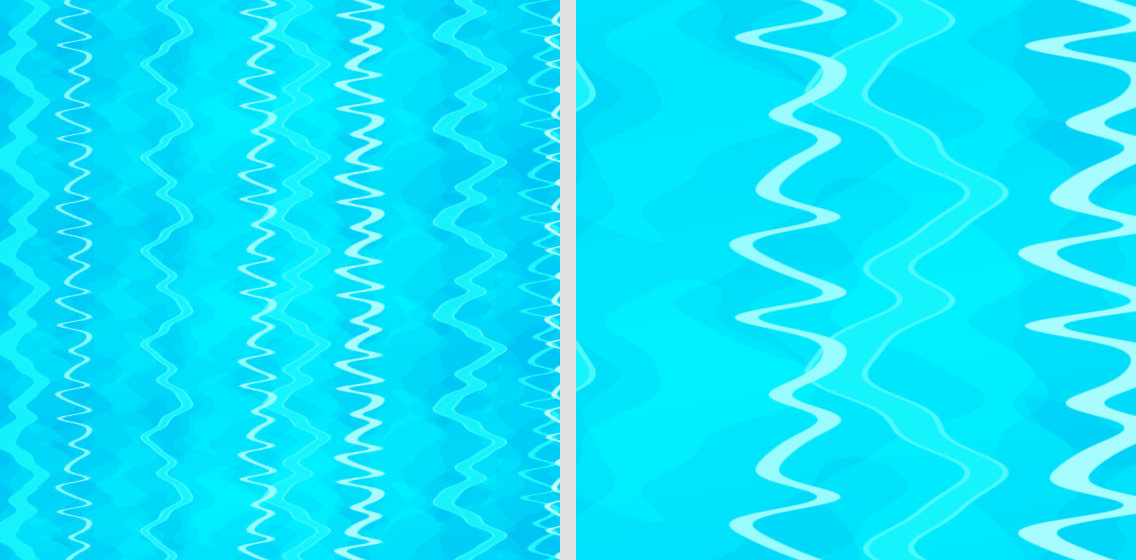
Left: the whole. Right: its middle third, enlarged.
A WebGL 2 fragment shader for this pattern:

```glsl
#version 300 es
precision highp float;
// Rippling vertical light streaks over layered cyan water, six repeats down.

uniform vec2 u_resolution;
out vec4 fragColor;

const float TAU = 6.2831853;

// Tight meander: four uneven swings per repeat
float meander(float p) {
    float angle = TAU * (4.0 * p - 0.08 + 0.1 * cos(3.0 * TAU * (p - 0.2)));
    return 0.0065 * cos(TAU * (p - 0.45))
         + 0.0215 * (1.0 + 0.35 * cos(TAU * p)) * cos(angle);
}

// Broad swell: one slow sweep and a short kink per repeat
float swell(float p) {
    return 0.031 * cos(TAU * (p - 0.75))
         + 0.0156 * cos(2.0 * TAU * (p - 0.13))
         + 0.008 * cos(3.0 * TAU * (p - 0.09))
         + 0.005 * cos(5.0 * TAU * (p - 0.07));
}

// Smooth coverage, full where d is negative
float cover(float d) {
    float w = max(fwidth(d), 1e-5);
    return 1.0 - smoothstep(-w, w, d);
}

// Flat overlapping sheets of water
vec3 water(vec2 uv, float p) {
    float level = 0.0;
    for (int i = 0; i < 4; i++) {
        float k = float(i);
        float x = uv.x + 0.8 * swell(p + 0.31 * k);
        float field = -0.45 * cos(TAU * uv.x)
                    + 0.4 * cos(6.0 * TAU * (x - 0.22))
                    + 0.22 * sin(TAU * (p + 0.23 * k) + 19.0 * x)
                    + 0.12 * sin(2.0 * TAU * p - 43.0 * x + k);
        level += 0.25 * cover(-0.6 + 0.36 * k - field);
    }
    // Slow slanted shading across neighbouring repeats
    level += 0.12 * sin(TAU * (3.0 * uv.y - 0.5 * uv.x) + 0.6);
    return mix(vec3(0.0, 0.79, 0.96), vec3(0.0, 0.925, 0.995), level);
}

void main() {
    vec2 uv = gl_FragCoord.xy / u_resolution;
    float p = 6.0 * (1.0 - uv.y);
    vec3 color = water(uv, p);

    // Each streak: centre, phase, sway, half width
    vec4 ribbons[4] = vec4[4](
        vec4(0.040, 0.40, 0.75, 0.017),
        vec4(0.298, 0.00, -0.85, 0.009),
        vec4(0.531, 0.00, 1.0, 0.016),
        vec4(0.840, 0.05, 1.12, 0.016));
    vec4 threads[5] = vec4[5](
        vec4(0.136, 0.35, 1.0, 0.0050),
        vec4(0.464, 0.00, 1.0, 0.0070),
        vec4(0.647, 0.03, 1.2, 0.0115),
        vec4(0.967, 0.20, 1.1, 0.0065),
        vec4(1.003, 0.55, 0.8, 0.0050));

    // Broad translucent ribbons with brighter rims
    for (int i = 0; i < 4; i++) {
        vec4 r = ribbons[i];
        float halfWidth = r.w * (1.0 + 0.2 * sin(TAU * (p - r.y)));
        float d = abs(uv.x - r.x - r.z * swell(p - r.y)) - halfWidth;
        float body = cover(d);
        float rim = body - cover(d + 0.0035);
        color = mix(color, vec3(0.09, 0.96, 0.99), 0.9 * body);
        color = mix(color, vec3(0.42, 0.98, 1.0), (i == 0 ? 0.15 : 0.65) * rim);
    }

    // Narrow pale threads
    for (int i = 0; i < 5; i++) {
        vec4 t = threads[i];
        float d = abs(uv.x - t.x - t.z * meander(p - t.y)) - t.w;
        vec3 pale = i == 3 ? vec3(0.12, 0.96, 0.99)
                           : mix(vec3(0.54, 0.98, 1.0), vec3(0.65, 0.99, 1.0), float(i) * 0.5);
        color = mix(color, min(pale, 1.0), cover(d));
    }

    fragColor = vec4(color, 1.0);
}
```
